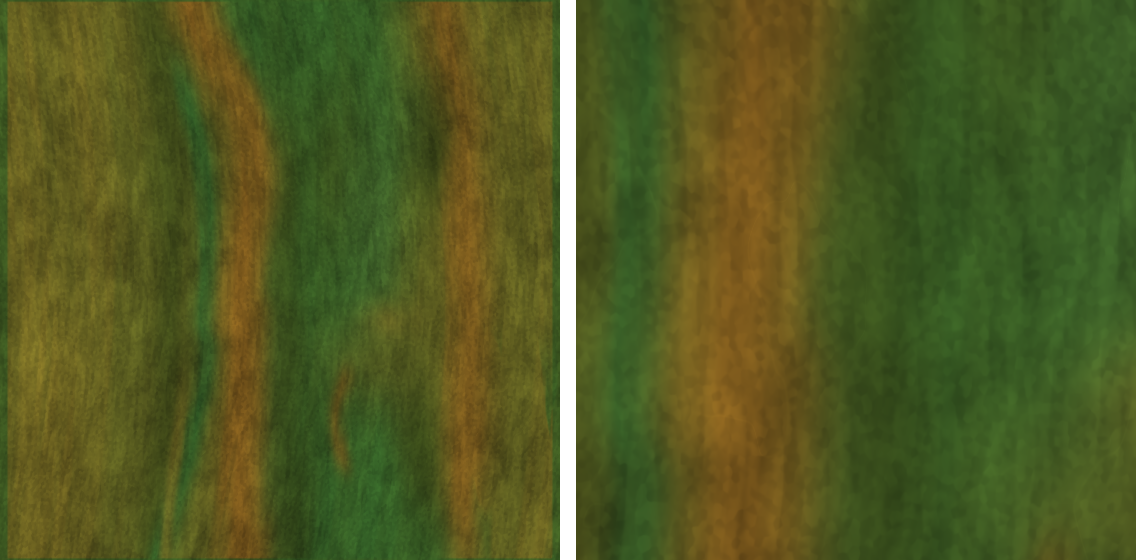
Left: the whole. Right: its middle third, enlarged.
This texture is drawn by a Shadertoy shader. Its source:

```glsl
// Weathered dyed cloth: soft vertical bands of olive, ochre and green that
// bend slowly down the canvas. Bands are gaussians around curved centre lines;
// stretched cellular noise adds streaks, fibres, blotches and faint creases.

const vec3 OLIVE      = vec3(0.345, 0.355, 0.120);
const vec3 GOLD       = vec3(0.435, 0.385, 0.125);
const vec3 OCHRE      = vec3(0.475, 0.335, 0.105);
const vec3 GREEN      = vec3(0.205, 0.345, 0.132);
const vec3 EMERALD    = vec3(0.150, 0.350, 0.150);
const vec3 DARK_MOSS  = vec3(0.195, 0.260, 0.085);
const vec3 PALE_GREEN = vec3(0.270, 0.410, 0.180);

vec3 hash3(vec2 p) {
    vec3 q = fract(vec3(p.xyx) * vec3(0.1031, 0.1030, 0.0973));
    q += dot(q, q.yxz + 33.33);
    return fract((q.xxy + q.yzz) * q.zyx);
}

// Smooth cellular noise: random cell values blended by distance, 0 to 1.
float cells(vec2 p) {
    vec2 id = floor(p);
    vec2 f = fract(p);
    float total = 0.0;
    float weights = 0.0;
    for (int j = -1; j <= 1; j++) {
        for (int i = -1; i <= 1; i++) {
            vec2 cell = vec2(i, j);
            vec3 rnd = hash3(id + cell + 71.0);
            vec2 d = cell + rnd.xy - f;
            float w = exp(-6.0 * dot(d, d));
            total += w * rnd.z;
            weights += w;
        }
    }
    return total / weights;
}

// Soft band profile around zero.
float band(float offset, float width) {
    float t = offset / width;
    return exp(-t * t);
}

// Soft elliptical patch.
float patchAt(vec2 p, vec2 centre, vec2 size) {
    return band(length((p - centre) / size), 1.0);
}

// Large dyed areas; p.y runs downward.
vec3 dyeBands(vec2 p, float streak, float blotch) {
    float x = p.x;
    float y = p.y;
    float bow = sin(3.14159 * y);

    // Left field, browner toward its outer side
    float gold = (1.0 - smoothstep(0.12, 0.27, x)) * 0.65 + (streak - 0.5) * 1.0;
    vec3 col = mix(OLIVE, GOLD, clamp(gold, 0.0, 1.0));
    col = mix(col, DARK_MOSS, 0.60 * band(x - 0.275 - 0.035 * bow, 0.04));

    // Narrow green seam with a pale thread low down
    float seam = 0.295 + 0.080 * bow;
    float seamFade = smoothstep(0.03, 0.2, y) * (0.5 + 0.7 * streak);
    col = mix(col, EMERALD, clamp(seamFade * band(x - seam, 0.021), 0.0, 0.9));
    float thread = 0.305 + 0.02 * bow;
    col = mix(col, GOLD, 0.75 * band(x - thread, 0.013) * smoothstep(0.58, 0.8, y));

    // Broad green centre
    float ochreLine = 0.432 - 0.085 * band(y, 0.14) + 0.018 * band(y - 0.30, 0.14);
    float rightEdge = 0.69 + 0.09 * y * y + 0.03 * sin(7.0 * y);
    float green = smoothstep(0.02, 0.065, x - ochreLine)
                * (1.0 - smoothstep(-0.045, 0.07, x - rightEdge));
    vec3 greenDye = mix(GREEN, EMERALD, 0.55 * streak);
    greenDye = mix(greenDye, DARK_MOSS, 0.75 * patchAt(p, vec2(0.60, 0.30), vec2(0.045, 0.16)));
    greenDye = mix(greenDye, DARK_MOSS, 0.60 * band(x - 0.515, 0.035) * smoothstep(0.1, 0.3, y));
    greenDye = mix(greenDye, PALE_GREEN, 0.60 * patchAt(p, vec2(0.68, 0.40), vec2(0.06, 0.22)));
    greenDye = mix(greenDye, OLIVE, 0.75 * patchAt(p, vec2(0.68, 0.65), vec2(0.10, 0.08)));
    col = mix(col, greenDye, green * 0.96);

    // Main ochre band
    float ochre = band(x - ochreLine, 0.046) * (0.60 + 0.5 * streak);
    col = mix(col, OCHRE, clamp(ochre, 0.0, 0.95));

    // Right field with its own ochre band and green dashes
    float right = smoothstep(-0.02, 0.09, x - rightEdge);
    float rightLine = 0.79 + 0.055 * sin(2.8 * y);
    col = mix(col, OCHRE, right * 0.85 * band(x - rightLine, 0.045) * (0.6 + 0.6 * streak));
    col = mix(col, GOLD, right * 0.5 * smoothstep(0.84, 0.94, x) * streak);
    float dashes = smoothstep(0.56, 0.76, cells(vec2(x * 42.0, y * 5.0) + 9.0));
    col = mix(col, GREEN, 0.75 * dashes * smoothstep(0.84, 0.88, x) * smoothstep(0.55, 0.75, y));
    col = mix(col, DARK_MOSS, 0.70 * patchAt(p, vec2(0.775, 0.28), vec2(0.04, 0.12)));
    col = mix(col, DARK_MOSS, 0.80 * patchAt(p, vec2(0.755, 0.80), vec2(0.035, 0.13)));

    // Small ochre crescent and cloud
    vec2 arc = (p - vec2(0.645, 0.75)) / vec2(0.60, 1.0);
    float crescent = band(length(arc) - 0.085, 0.024) * (1.0 - smoothstep(-0.065, 0.0, arc.x));
    col = mix(col, OCHRE, 0.65 * crescent);
    col = mix(col, OCHRE, 0.40 * blotch * patchAt(p, vec2(0.70, 0.57), vec2(0.05, 0.035)));
    return col;
}

// Cloth surface brightness: fibres, fine grain, blotches and creases.
float clothLight(vec2 p, float blotch) {
    float fibre = cells(p * vec2(150.0, 26.0)) - 0.5;
    float grain = cells(p * vec2(240.0, 190.0)) - 0.5;
    float mottle = cells(p * vec2(48.0, 30.0) + 5.0) - 0.5;
    float fold = cells(p * vec2(24.0, 13.0) + 0.5 * mottle) - 0.5;
    float crease = band(fold, 0.035) - 0.3;
    return 1.0 + 0.17 * fibre + 0.15 * grain + 0.16 * mottle
         + 0.035 * crease + 0.24 * (blotch - 0.5);
}

void mainImage(out vec4 fragColor, in vec2 fragCoord) {
    vec2 p = fragCoord / iResolution.xy;
    p.y = 1.0 - p.y;

    // Streaks follow the gentle bend of the bands
    vec2 flow = vec2(p.x - 0.045 * sin(3.14159 * p.y), p.y);
    float streak = 0.6 * cells(flow * vec2(24.0, 1.8)) + 0.4 * cells(flow * vec2(75.0, 4.0) + 3.0);
    float blotch = cells(p * vec2(13.0, 8.0) + 20.0);
    vec2 wander = vec2(0.018 * (blotch - 0.5) + 0.014 * (streak - 0.5), 0.0);

    vec3 col = dyeBands(p + wander, streak, blotch);

    // Thin green selvage
    vec2 inset = min(p, 1.0 - p);
    float inside = smoothstep(0.011, 0.016, inset.x) * smoothstep(0.001, 0.005, inset.y);
    col = mix(mix(col, GREEN, 0.8), col, inside);

    fragColor = vec4(col * clothLight(flow, blotch), 1.0);
}
```
